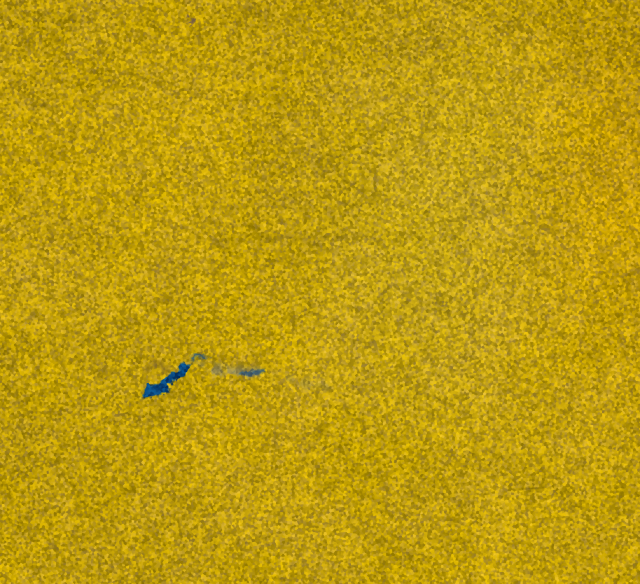
Write a Shadertoy shader that draws this texture.

```glsl
vec2 hash22(vec2 p) {
    vec3 q = fract(p.xyx * vec3(0.1031, 0.1030, 0.0973));
    q += dot(q, q.yzx + 33.33);
    return fract((q.xx + q.yz) * q.zy);
}

// Soft cellular noise: two independent values blended between jittered cells
vec2 cells(vec2 p) {
    vec2 id = floor(p), sum = vec2(0.0);
    float total = 0.0;
    for (int y = -1; y <= 1; y++)
    for (int x = -1; x <= 1; x++) {
        vec2 cell = id + vec2(x, y);
        vec2 offset = cell + hash22(cell) - p;
        float weight = exp(-5.0 * dot(offset, offset));
        sum += weight * hash22(cell + 71.7);
        total += weight;
    }
    return sum / total;
}

float segment(vec2 p, vec2 a, vec2 b) {
    vec2 ab = b - a;
    return length(p - a - ab * clamp(dot(p - a, ab) / dot(ab, ab), 0.0, 1.0));
}

float stroke(vec2 p, vec2 a, vec2 b, float radius, float blur) {
    return 1.0 - smoothstep(radius - blur, radius + blur, segment(p, a, b));
}

float blob(vec2 p, vec2 center, vec2 size) {
    vec2 d = (p - center) / size;
    return exp(-dot(d, d));
}

void mainImage(out vec4 fragColor, in vec2 fragCoord) {
    vec2 p = fragCoord / iResolution.y;
    vec2 grain = cells(p * 250.0);
    vec2 mottle = cells(p * 75.0 + 9.0);
    vec2 patches = cells(p * 16.0 + 4.0);
    vec2 clouds = cells(p * 5.0 + 2.0);

    // Broad stains: a pale worn band and a richer right edge
    float pale = blob(p, vec2(0.74, 0.58), vec2(0.20, 0.30))
               + 0.5 * blob(p, vec2(0.87, 0.80), vec2(0.16, 0.18));
    float rich = blob(p, vec2(1.06, 0.72), vec2(0.15, 0.27));
    vec3 color = vec3(0.737, 0.609, 0.015);
    color += pale * vec3(0.0, 0.012, 0.055) + rich * vec3(0.012, -0.012, -0.03);
    color.b += 0.03 * (clouds.y - 0.5) + 0.05 * (patches.y - 0.5);

    // Fine grain in brightness and greyness
    float tone = 0.44 * (grain.x - 0.5) + 0.10 * (mottle.x - 0.5)
               + 0.05 * (patches.x - 0.5) + 0.06 * (clouds.x - 0.5);
    tone -= 0.05 * smoothstep(0.75, 1.05, p.y);
    color *= 1.0 + tone;
    color.b += 0.25 * max(grain.y - 0.4, 0.0);

    // Faint scuffs
    float scuff = 0.30 * stroke(p, vec2(0.89, 0.162), vec2(0.93, 0.165), 0.001, 0.003)
                + 0.22 * stroke(p, vec2(0.055, 0.812), vec2(0.075, 0.818), 0.003, 0.006)
                + 0.10 * blob(p, vec2(0.54, 0.594), vec2(0.13, 0.008));
    color *= 1.0 - scuff * (0.4 + mottle.y);

    // Grey smear around the chipped paint
    vec2 rough = p + 0.016 * (mottle - 0.5) + 0.006 * (grain - 0.5);
    float smear = stroke(rough, vec2(0.325, 0.372), vec2(0.44, 0.364), 0.009, 0.009);
    smear += 0.5 * stroke(rough, vec2(0.48, 0.352), vec2(0.56, 0.341), 0.008, 0.014);
    smear *= smoothstep(0.15, 0.75, mottle.y);
    color = mix(color, vec3(0.55, 0.51, 0.32) * (0.8 + 0.4 * grain.x), min(smear, 0.85));
    float brown = stroke(rough, vec2(0.263, 0.373), vec2(0.285, 0.373), 0.007, 0.008);
    color = mix(color, vec3(0.43, 0.34, 0.13), 0.75 * brown * (0.4 + 0.6 * mottle.x));

    // Blue chip, its trailing dash and small flecks
    float chip = stroke(rough, vec2(0.254, 0.331), vec2(0.285, 0.341), 0.010, 0.003);
    chip = max(chip, stroke(rough, vec2(0.282, 0.342), vec2(0.316, 0.367), 0.008, 0.003));
    float dash = stroke(rough, vec2(0.410, 0.364), vec2(0.454, 0.364), 0.004, 0.004);
    dash = max(dash, stroke(rough, vec2(0.326, 0.383), vec2(0.350, 0.391), 0.004, 0.004));
    vec3 blue = mix(vec3(0.01, 0.16, 0.34), vec3(0.06, 0.38, 0.62), grain.x);
    color = mix(color, mix(blue, vec3(0.35, 0.40, 0.45), 0.4), 0.8 * dash);
    color = mix(color, blue, chip);
    float fleck = stroke(rough, vec2(0.324, 0.969), vec2(0.330, 0.967), 0.004, 0.003);
    color = mix(color, vec3(0.40, 0.31, 0.30), 0.8 * fleck);

    fragColor = vec4(clamp(color, 0.0, 1.0), 1.0);
}
```
